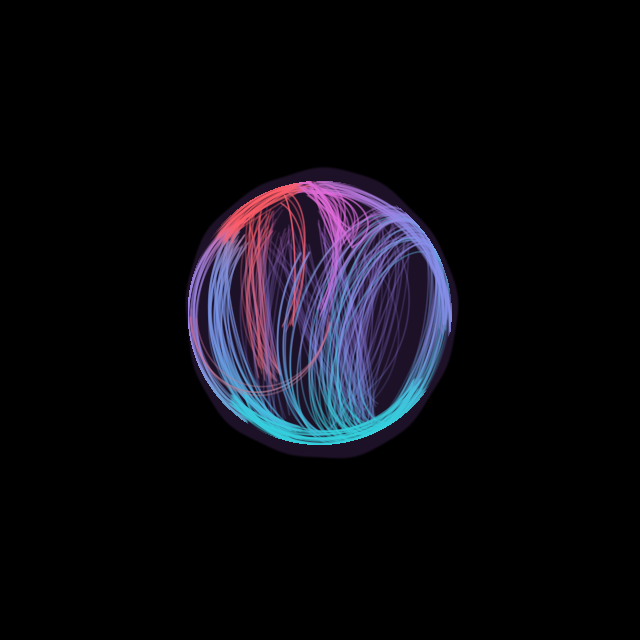
This background is drawn by a three.js fragment shader. Its source:

```glsl
// A dark globe wrapped in glowing threads, red and magenta on top, cyan below.
// Each thread is a plane cutting a unit sphere, drawn on its near and far side;
// bundles scatter arcs through three guide points, rings scatter whole circles.
varying vec2 vUv;

const vec2 CENTER = vec2(0.4995, 0.511);
const float RADIUS = 0.2065;
const float THREAD_WIDTH = 0.0125;
const vec3 CYAN = vec3(0.20, 0.82, 0.87);
const vec3 PERIWINKLE = vec3(0.53, 0.56, 0.92);
const vec3 VIOLET = vec3(0.48, 0.33, 0.72);
const vec3 BLUE = vec3(0.36, 0.62, 0.88);
const vec3 MAGENTA = vec3(0.88, 0.42, 0.88);
const vec3 RED = vec3(1.0, 0.36, 0.40);
const vec3 HALO = vec3(0.115, 0.065, 0.155);

float hash(float n) {
  return fract(sin(n * 12.9898) * 43758.5453);
}

vec2 jitter(float seed) {
  return vec2(hash(seed), hash(seed + 0.37)) * 2.0 - 1.0;
}

// Raises a disc point onto the near (+1) or far (-1) half of the sphere.
vec3 lift(vec2 q, float side) {
  q *= min(1.0, 0.993 / max(length(q), 0.001));
  return vec3(q, side * sqrt(1.0 - dot(q, q)));
}

// Coverage of the circle where the plane (normal, offset) meets the sphere.
float thread(vec3 s, vec3 normal, float offset) {
  float z = s.z < 0.0 ? min(s.z, -0.03) : max(s.z, 0.03);
  vec2 slope = normal.xy - normal.z * s.xy / z;
  float dist = abs(dot(normal, s) - offset) / max(length(slope), 0.02);
  return 1.0 - smoothstep(0.0, THREAD_WIDTH, dist);
}

// Part of a circle running from a to b by way of c.
float arc(vec3 s, vec3 a, vec3 c, vec3 b) {
  vec3 normal = normalize(cross(b - a, c - a));
  vec3 inward = normalize(cross(normal, b - a));
  inward *= sign(dot(inward, c - a));
  float keep = smoothstep(-0.01, 0.01, dot(s - a, inward));
  return keep * thread(s, normal, dot(normal, a));
}

// Colour of the light at a place on the disc.
vec3 surfaceColor(vec2 p) {
  vec3 color = mix(CYAN, PERIWINKLE, smoothstep(-0.95, -0.1, p.y));
  vec2 toMagenta = p - vec2(0.12, 0.82);
  vec2 toRed = p - vec2(-0.50, 0.85);
  color = mix(color, MAGENTA, exp(-6.0 * dot(toMagenta, toMagenta)));
  return mix(color, RED, min(1.0, 1.3 * exp(-6.5 * dot(toRed, toRed))));
}

// Scattered arcs; tint is a colour and its weight over the surface colour.
void bundle(inout vec3 color, vec2 p, vec2 a, vec2 c, vec2 b, float side,
            float spread, int count, vec4 tint, float strength, float seed) {
  vec3 front = lift(p, 1.0);
  vec3 back = vec3(p, -front.z);
  vec3 ink = mix(surfaceColor(p), tint.rgb, tint.a);
  for (int i = 0; i < 40; i++) {
    if (i >= count) break;
    float k = seed + float(i) * 1.73;
    vec3 from = lift(a + spread * jitter(k), side);
    vec3 via = lift(c + spread * jitter(k + 0.11), side);
    vec3 to = lift(b + spread * jitter(k + 0.23), side);
    float cover = max(arc(front, from, via, to), 0.7 * arc(back, from, via, to));
    color = mix(color, ink, cover * strength * (0.5 + 0.5 * hash(k + 0.71)));
  }
}

// Scattered whole circles around one axis.
void rings(inout vec3 color, vec2 p, vec3 axis, float offset, float spread,
           int count, float strength, float seed) {
  vec3 front = lift(p, 1.0);
  vec3 back = vec3(p, -front.z);
  for (int i = 0; i < 40; i++) {
    if (i >= count) break;
    float k = seed + float(i) * 2.19;
    vec3 normal = normalize(axis + spread * vec3(jitter(k), jitter(k + 0.19).x));
    float d = offset + spread * jitter(k + 0.53).x;
    float cover = max(thread(front, normal, d), 0.7 * thread(back, normal, d));
    vec3 ink = mix(surfaceColor(p), CYAN, 0.6 * step(0.72, hash(k + 0.83)));
    color = mix(color, ink, cover * strength * (0.45 + 0.55 * hash(k + 0.91)));
  }
}

void main() {
  // Dark halo with a slightly uneven rim
  vec2 h = (vUv - vec2(0.501, 0.509)) / vec2(0.212, 0.2265);
  float angle = atan(h.y, h.x);
  float rim = 1.0 + 0.012 * sin(angle * 5.0 + 1.0) + 0.006 * sin(angle * 13.0);
  vec3 color = HALO * (1.0 - smoothstep(rim - 0.012, rim + 0.012, length(h)));

  vec2 p = (vUv - CENTER) / RADIUS;
  if (dot(p, p) < 1.0) {
    // Dim far and inner threads
    bundle(color, p, vec2(-0.25, 0.5), vec2(0.0, -0.1), vec2(0.3, -0.78), -1.0, 0.17, 22, vec4(VIOLET, 0.7), 0.45, 3.0);
    bundle(color, p, vec2(0.22, -0.82), vec2(0.42, -0.1), vec2(0.5, 0.6), -1.0, 0.2, 30, vec4(VIOLET, 0.6), 0.55, 11.0);
    bundle(color, p, vec2(0.1, 0.65), vec2(0.22, 0.0), vec2(0.4, -0.75), 1.0, 0.13, 16, vec4(VIOLET, 0.6), 0.55, 19.0);
    bundle(color, p, vec2(-0.45, 0.72), vec2(-0.5, 0.1), vec2(-0.37, -0.5), 1.0, 0.1, 20, vec4(RED, 0.75), 0.6, 27.0);
    bundle(color, p, vec2(-0.35, 0.7), vec2(-0.45, 0.0), vec2(-0.25, -0.85), -1.0, 0.15, 16, vec4(VIOLET, 0.6), 0.5, 35.0);
    // Loops on the right, bundle on the left
    rings(color, p, vec3(0.84, -0.25, 0.46), 0.56, 0.13, 36, 0.65, 43.0);
    bundle(color, p, vec2(-0.62, 0.58), vec2(-0.75, 0.0), vec2(-0.2, -0.94), 1.0, 0.09, 32, vec4(BLUE, 0.35), 0.75, 51.0);
    // Limb and lower bowl
    bundle(color, p, vec2(-0.6, 0.7), vec2(-0.96, 0.0), vec2(-0.52, -0.8), 1.0, 0.05, 14, vec4(MAGENTA, 0.25), 0.7, 59.0);
    bundle(color, p, vec2(0.0, 0.97), vec2(0.7, 0.63), vec2(0.96, -0.1), 1.0, 0.06, 18, vec4(PERIWINKLE, 0.3), 0.7, 67.0);
    bundle(color, p, vec2(-0.62, -0.65), vec2(0.0, -0.95), vec2(0.75, -0.55), 1.0, 0.06, 22, vec4(CYAN, 0.4), 0.75, 75.0);
    // Red and magenta crown
    bundle(color, p, vec2(-0.72, 0.58), vec2(-0.47, 0.82), vec2(-0.12, 0.98), 1.0, 0.06, 26, vec4(RED, 0.6), 0.75, 83.0);
    bundle(color, p, vec2(-0.1, 0.98), vec2(0.08, 0.83), vec2(0.18, 0.55), 1.0, 0.08, 24, vec4(MAGENTA, 0.7), 0.75, 91.0);
    // Long single strands
    bundle(color, p, vec2(-0.3, 0.88), vec2(-0.17, 0.3), vec2(-0.25, -0.1), 1.0, 0.05, 4, vec4(RED, 0.8), 0.9, 99.0);
    bundle(color, p, vec2(-0.05, 0.94), vec2(0.13, 0.5), vec2(0.03, 0.0), 1.0, 0.05, 5, vec4(MAGENTA, 0.7), 0.8, 107.0);
    bundle(color, p, vec2(-0.97, 0.0), vec2(-0.55, -0.57), vec2(0.05, -0.05), 1.0, 0.04, 3, vec4(RED, 0.6), 0.75, 115.0);
    bundle(color, p, vec2(-0.1, 0.43), vec2(-0.3, -0.2), vec2(0.03, -0.93), 1.0, 0.05, 5, vec4(BLUE, 0.4), 0.75, 123.0);
  }
  gl_FragColor = vec4(color, 1.0);
}
```
